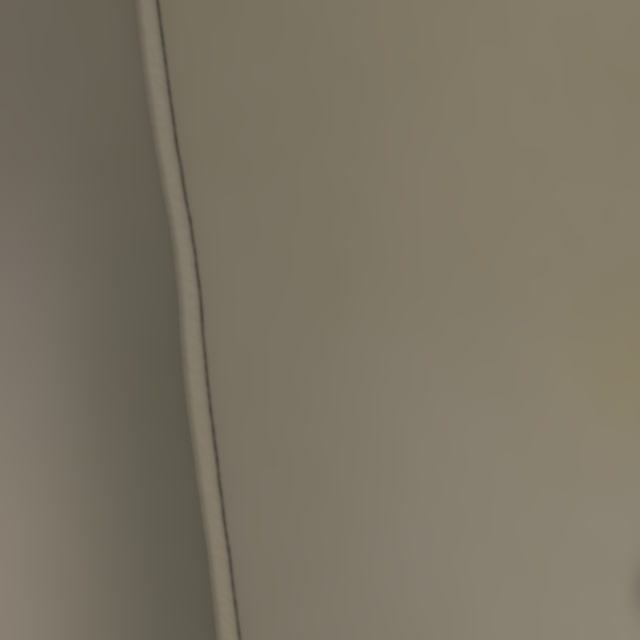
Write a Shadertoy shader that draws this texture.

```glsl
// Two softly lit taupe panels divided by a slanted, rounded piping seam.

vec2 hashGradient(vec2 cell) {
    float angle = 6.2832 * fract(sin(dot(cell, vec2(127.1, 311.7))) * 43758.5);
    return vec2(cos(angle), sin(angle));
}

float gradientNoise(vec2 p) {
    vec2 cell = floor(p), f = fract(p);
    vec2 w = f * f * f * (f * (f * 6.0 - 15.0) + 10.0);
    float a = dot(hashGradient(cell), f);
    float b = dot(hashGradient(cell + vec2(1, 0)), f - vec2(1, 0));
    float c = dot(hashGradient(cell + vec2(0, 1)), f - vec2(0, 1));
    float d = dot(hashGradient(cell + vec2(1, 1)), f - vec2(1, 1));
    return mix(mix(a, b, w.x), mix(c, d, w.x), w.y);
}

float bell(float x, float width) {
    return exp(-x * x / (width * width));
}

// Right edge of the piping; depth runs from the top of the canvas down
float seamEdge(float depth) {
    return 0.246 + 0.129 * depth + 0.008 * bell(depth - 0.41, 0.14)
         + 0.0012 * gradientNoise(vec2(depth * 26.0, 3.5));
}

vec3 leftPanel(vec2 p, float depth, float edge) {
    float across = clamp(p.x / (edge - 0.035), 0.0, 1.0);
    vec3 outer = mix(vec3(0.425, 0.395, 0.355), vec3(0.54, 0.505, 0.455),
                     smoothstep(0.05, 0.95, depth));
    vec3 inner = mix(vec3(0.405, 0.38, 0.33), vec3(0.375, 0.36, 0.31),
                     smoothstep(0.0, 0.6, depth));
    return mix(outer, inner, smoothstep(-0.1, 0.95, across));
}

vec3 rightPanel(vec2 p, float depth, float edge) {
    float across = (p.x - edge) / (1.0 - edge);
    vec3 nearSeam = mix(vec3(0.462, 0.435, 0.37), vec3(0.475, 0.445, 0.39), depth);
    vec3 farSide = mix(vec3(0.515, 0.48, 0.405), vec3(0.545, 0.515, 0.455),
                       smoothstep(0.1, 1.0, depth));
    vec3 color = mix(nearSeam, farSide, smoothstep(-0.1, 0.85, across));
    // Warm patch by the right border and a small shadow below it
    color += vec3(0.005, 0.0, -0.025) * bell(p.x - 1.0, 0.12) * bell(depth - 0.58, 0.13);
    return color * (1.0 - 0.16 * bell(p.x - 1.01, 0.022) * bell(depth - 0.92, 0.045));
}

void mainImage(out vec4 fragColor, in vec2 fragCoord) {
    vec2 p = fragCoord / iResolution.xy;
    float pixel = 1.0 / iResolution.x;
    float depth = 1.0 - p.y;
    float edge = seamEdge(depth);
    float pipeWidth = 0.0355 + 0.0015 * sin(depth * 13.0);
    float fromEdge = p.x - edge;
    float fromLeft = fromEdge + pipeWidth;

    // Panels, with a soft shadow where the left one meets the piping
    vec3 left = leftPanel(p, depth, edge);
    left *= 1.0 - 0.07 * exp(-abs(fromLeft) / 0.012);
    vec3 right = rightPanel(p, depth, edge);
    right *= 1.0 - 0.05 * exp(-max(fromEdge, 0.0) / 0.012);

    // Rounded piping with fine slanted creases
    float profile = clamp(fromLeft / pipeWidth, 0.0, 1.0);
    vec3 pipe = mix(vec3(0.50, 0.47, 0.41), vec3(0.52, 0.485, 0.42), depth);
    pipe *= mix(0.80, 1.0, smoothstep(0.0, 0.4, profile));
    pipe *= mix(1.0, 0.91, smoothstep(0.6, 1.0, profile));
    pipe *= 1.0 + 0.03 * gradientNoise(vec2(p.x * 65.0, p.y * 110.0 + p.x * 60.0));

    float soft = max(0.0025, pixel);
    vec3 color = mix(left, pipe, smoothstep(-soft, soft, fromLeft));
    color = mix(color, right, smoothstep(-soft, soft, fromEdge));

    // Thin stitched groove along the right edge
    float groove = bell(fromEdge, max(0.0032, pixel));
    float stitch = 0.30 + 0.12 * gradientNoise(vec2(p.y * 75.0, 8.3));
    color *= 1.0 - groove * stitch;

    // Faint uneven tint of the surface
    color += vec3(0.008, 0.006, 0.012) * gradientNoise(p * vec2(5.0, 4.0) + 7.3);
    color += 0.004 * gradientNoise(p * vec2(22.0, 14.0));
    fragColor = vec4(color, 1.0);
}
```
